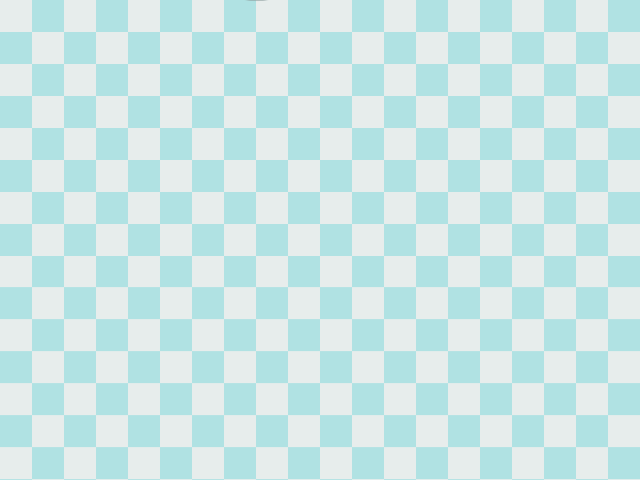
Write a Shadertoy shader that draws this pattern.

```glsl
// Pale aqua and off-white checkerboard, twenty squares across and fifteen down.

// Square wave of period two cells: +1 on even cells, -1 on odd, with edges one pixel wide.
vec2 alternate(vec2 cell, vec2 pixel) {
    vec2 triangle = 4.0 * abs(fract(0.5 * cell - 0.25) - 0.5) - 1.0;
    return clamp(triangle / pixel, -1.0, 1.0);
}

void mainImage(out vec4 fragColor, in vec2 fragCoord) {
    vec2 grid = vec2(20.0, 15.0);
    vec2 pixel = grid / iResolution.xy;

    // Cell coordinates counted from the top left
    vec2 cell = fragCoord * pixel;
    cell.y = grid.y - cell.y;

    // Small mark cut off by the top edge
    float mark = 1.0 - smoothstep(0.5, 1.0, length((cell - vec2(8.02, 0.0)) / vec2(0.42, 0.05)));

    // The ninth row is slightly short, so the rows below sit higher
    cell.y += 0.028 * step(8.5, cell.y);

    // Checker from the product of the two waves
    vec2 wave = alternate(cell, pixel);
    vec3 aqua = vec3(0.69, 0.886, 0.89);
    vec3 offWhite = vec3(0.906, 0.929, 0.925);
    vec3 color = mix(aqua, offWhite, 0.5 + 0.5 * wave.x * wave.y);

    color = mix(color, vec3(0.55, 0.62, 0.62), 0.6 * mark);
    fragColor = vec4(color, 1.0);
}
```
